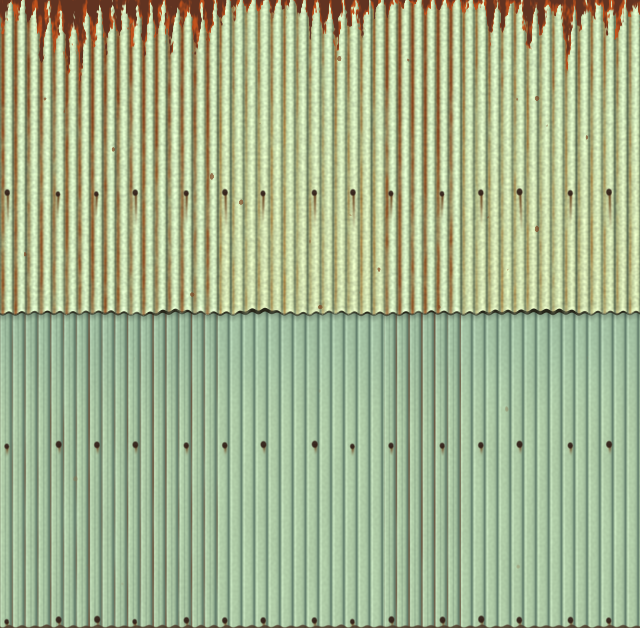
Write a WebGL 1 fragment shader that draws this texture.

```glsl
precision highp float;
uniform vec2 u_resolution;

float hash(float n) {
  return fract(sin(n * 12.9898 + 4.1) * 43758.5453);
}

vec2 gradient(vec2 cell) {
  float a = 6.2832 * hash(dot(cell, vec2(1.37, 7.91)));
  return vec2(cos(a), sin(a));
}

// Gradient noise, roughly -0.7 to 0.7
float noise(vec2 p) {
  vec2 i = floor(p), f = fract(p);
  vec2 u = f * f * f * (f * (f * 6.0 - 15.0) + 10.0);
  vec2 r = vec2(1.0, 0.0);
  float low = mix(dot(gradient(i), f), dot(gradient(i + r), f - r), u.x);
  float high = mix(dot(gradient(i + r.yx), f - r.yx), dot(gradient(i + 1.0), f - 1.0), u.x);
  return mix(low, high, u.y);
}

// Soft vertical stripe once per corrugation
float stripe(float x, float centre, float width) {
  float d = (fract(x - centre + 0.5) - 0.5) / width;
  return exp(-d * d);
}

// Weathered sheets alternate with cleaner ones
float wornSheet(float ridge) {
  return 1.0 - step(17.0, ridge) + step(30.0, ridge) - step(36.0, ridge);
}

vec3 upperSheet(float x, float y, float worn) {
  float valley = floor(x - 0.75);
  vec3 c = mix(vec3(0.80, 0.89, 0.72), vec3(0.64, 0.69, 0.49), 0.8 * stripe(x, 0.2, 0.23));
  c = mix(c, vec3(0.83, 0.82, 0.58), 0.3 * (1.0 - worn) * smoothstep(0.95, 0.55, y));
  float shade = 0.6 + 0.4 * hash(valley + 83.0);
  c = mix(c, vec3(0.37, 0.44, 0.34), shade * stripe(x, 0.04, 0.115));
  c += 0.07 * stripe(x, 0.68, 0.12);

  // Rust running down the valleys, broken into patches
  float amount = 0.3 + 0.3 * worn + 0.5 * hash(valley + 9.0) - 0.1;
  amount += 0.5 * noise(vec2(x * 0.7, y * 7.0)) + 0.5 * noise(vec2(x * 2.0, y * 45.0));
  amount += 0.35 * smoothstep(0.75, 0.95, y);
  float heat = clamp(0.75 * worn + 0.5 * smoothstep(0.7, 0.95, y) + 0.3 * noise(vec2(x, y * 12.0)), 0.0, 1.0);
  vec3 stain = mix(vec3(0.66, 0.53, 0.28), vec3(0.53, 0.28, 0.12), heat);
  c = mix(c, stain, clamp(amount, 0.0, 1.0) * stripe(x, 0.23, 0.11 + 0.04 * worn));
  c *= 1.0 + 0.08 * noise(vec2(x * 1.5, y * 150.0)) + 0.12 * noise(vec2(x * 4.0, y * 210.0));

  // Ragged drips tapering down from the top edge
  float depth = 1.0 - y;
  float drip = floor(x + 0.18);
  float cluster = smoothstep(-0.35, 0.3, noise(vec2(drip * 0.23, 3.4)) + 0.12 * worn);
  float chance = hash(drip + 31.0);
  float reach = 0.02 + 0.125 * chance * (0.25 + 0.75 * cluster);
  float wander = 0.15 * noise(vec2(drip * 3.7, y * 25.0));
  float side = abs(x - 0.3 - drip + wander);
  float width = 0.56 * pow(max(1.0 - depth / reach, 0.0), 1.4) + 0.06;
  float cover = width - side - 0.5 * smoothstep(0.85, 1.1, depth / reach);
  cover += 0.35 * noise(vec2(x * 3.0, y * 40.0)) + 0.2 * noise(vec2(x * 6.0, y * 120.0));
  cover -= 0.22 * (1.0 - cluster);
  float char = smoothstep(-0.1, 0.3, cover + 0.6 * noise(vec2(x * 2.0 + 40.0, y * 28.0)));
  vec3 rust = mix(vec3(0.76, 0.32, 0.11), vec3(0.38, 0.20, 0.13), char);
  c = mix(c, rust, smoothstep(-0.05, 0.07, cover));

  // Scattered flecks
  float fleck = smoothstep(0.54, 0.6, noise(vec2(x * 1.3, y * 48.0)));
  return mix(c, vec3(0.50, 0.28, 0.14), 0.7 * fleck);
}

vec3 lowerSheet(float x, float y, float worn) {
  vec3 c = mix(vec3(0.69, 0.80, 0.655), vec3(0.64, 0.76, 0.64), smoothstep(0.3, 0.5, y));
  c *= 1.0 + 0.03 * noise(vec2(x * 0.6, y * 9.0)) + 0.05 * noise(vec2(x * 4.0, y * 180.0));
  c = mix(c, vec3(0.55, 0.66, 0.55), 0.45 * stripe(x, 0.73, 0.16));
  c = mix(c, vec3(0.38, 0.49, 0.42), 0.95 * stripe(x, 0.86, 0.105 + 0.03 * worn));
  c += 0.08 * stripe(x, 0.08, 0.08);

  // Brown crease lines on weathered sheets
  float crease = worn * (0.3 + 0.6 * hash(floor(x + 0.4) + 57.0) + 0.4 * noise(vec2(x * 0.5, y * 14.0)));
  c = mix(c, vec3(0.42, 0.30, 0.21), clamp(crease, 0.0, 1.0) * stripe(x, 0.96, 0.065));
  c = mix(c, vec3(0.40, 0.50, 0.42), 0.3 * worn * stripe(x, 0.42, 0.07));
  float chip = smoothstep(0.56, 0.64, noise(vec2(x * 1.1 + 20.0, y * 36.0)));
  return mix(c, vec3(0.55, 0.45, 0.30), 0.4 * chip);
}

void main() {
  vec2 uv = gl_FragCoord.xy / u_resolution;
  float soft = 1.0 / u_resolution.y;
  float x = uv.x * 50.0, y = uv.y;
  float ridge = floor(x);
  float worn = wornSheet(ridge);

  // Wavy overlap of the two sheets, with a few lifted gaps
  float lift = smoothstep(0.2, 0.45, noise(vec2(x * 0.22 + 6.0, 8.3)));
  float wave = sin(6.2832 * (x - 0.45));
  float seam = 0.501 + 0.002 * wave + 0.003 * noise(vec2(x * 0.4, 1.7)) + 0.003 * lift;
  float above = y - seam;
  vec3 color = mix(lowerSheet(x, y, worn), upperSheet(x, y, worn), smoothstep(-soft, soft, above));
  color *= 1.0 - 0.2 * smoothstep(-0.014, 0.0, above) * step(above, 0.0);
  color += 0.06 * smoothstep(0.01, 0.003, above) * step(0.0, above);
  float thickness = 0.0004 + 0.0014 * lift;
  float seamLine = 1.0 - smoothstep(thickness, thickness + 1.5 * soft, abs(above));
  float seamDark = clamp(0.7 + 0.2 * wave + 0.5 * noise(vec2(x * 0.9, 6.1)) + 0.3 * lift, 0.2, 1.0);
  color = mix(color, vec3(0.15, 0.15, 0.10), seamDark * seamLine);

  // Screws on corrugations 0, 4 and 7 of every ten, in three rows
  float slot = mod(ridge, 10.0);
  float fitted = max(1.0 - step(0.5, slot), max(1.0 - step(0.5, abs(slot - 4.0)), 1.0 - step(0.5, abs(slot - 7.0))));
  for (int row = 0; row < 3; row++) {
    float r = float(row);
    float height = r < 0.5 ? 0.012 : (r < 1.5 ? 0.291 : 0.693);
    float seed = hash(ridge + 71.0 * r);
    vec2 q = vec2((fract(x) - 0.52 - 0.08 * seed) / 50.0, y - height - 0.004 * (seed - 0.5));
    q.x *= u_resolution.x / u_resolution.y;
    float tail = r > 1.5 ? 0.045 + 0.035 * seed : 0.018;
    float run = smoothstep(-tail, 0.0, q.y) * step(q.y, 0.0);
    float lean = (q.x - 0.001 + 0.1 * q.y * (seed - 0.5)) / 0.0024;
    color = mix(color, vec3(0.42, 0.27, 0.12), 0.9 * fitted * run * exp(-lean * lean));
    float size = 0.0034 + 0.0014 * seed;
    float head = 1.0 - smoothstep(size - soft, size + soft, length(q * vec2(1.0, 0.85)));
    color = mix(color, vec3(0.20, 0.13, 0.10), 0.95 * fitted * head);
  }

  // Rusted bottom rim
  float rim = 0.003 + 0.0015 * wave + 0.003 * noise(vec2(x, 5.0));
  color = mix(color, vec3(0.30, 0.22, 0.16), 0.85 * (1.0 - smoothstep(rim - soft, rim + soft, y)));
  gl_FragColor = vec4(clamp(color, 0.0, 1.0), 1.0);
}
```
